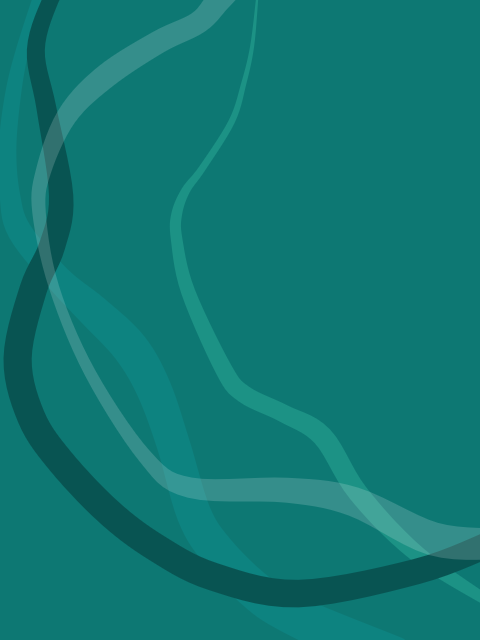
A WebGL 2 fragment shader for this background:

```glsl
#version 300 es
precision highp float;
// Four flowing ribbons of varying width over a flat teal ground.
// Each ribbon is a Catmull-Rom spline whose knots hold (x, y, half width);
// it is walked in short tapered segments to get a signed distance.

uniform vec2 u_resolution;
out vec4 fragColor;

const int KNOTS = 16;
const int STEPS = 7;
const vec2 CANVAS = vec2(75.0, 100.0);

const vec3 GROUND = vec3(0.050, 0.470, 0.452);
const vec3 BLUE = vec3(0.050, 0.512, 0.503);
const vec3 GREEN = vec3(0.110, 0.573, 0.520);
const vec3 DARK = vec3(0.030, 0.330, 0.322);
const vec3 WHITE = vec3(1.0);
const float VEIL_OPACITY = 0.167;

// Knots run from the top of the canvas to its lower right
const vec3 BLUE_PATH[KNOTS] = vec3[KNOTS](
  vec3(6.5, 102.6, 0.65), vec3(3.5, 92.2, 1.0), vec3(2.0, 85.0, 1.25), vec3(1.15, 76.6, 1.4),
  vec3(1.55, 69.4, 1.6), vec3(3.1, 63.8, 1.9), vec3(9.1, 56.5, 2.05), vec3(14.7, 51.3, 2.6),
  vec3(20.3, 45.7, 2.85), vec3(24.0, 39.3, 2.75), vec3(27.1, 30.5, 2.6), vec3(30.3, 19.7, 2.7),
  vec3(33.9, 13.9, 2.8), vec3(39.8, 7.8, 3.0), vec3(45.8, 3.9, 3.1), vec3(61.2, -2.9, 3.6));

const vec3 GREEN_PATH[KNOTS] = vec3[KNOTS](
  vec3(40.2, 100.5, 0.17), vec3(39.4, 92.8, 0.31), vec3(38.1, 87.0, 0.4), vec3(36.2, 81.0, 0.5),
  vec3(31.6, 73.7, 0.55), vec3(29.0, 70.2, 0.68), vec3(27.6, 66.5, 0.84), vec3(27.6, 62.6, 0.9),
  vec3(29.4, 54.4, 1.1), vec3(35.0, 42.2, 1.35), vec3(38.15, 38.4, 1.4), vec3(44.3, 35.4, 1.4),
  vec3(50.4, 31.8, 1.6), vec3(56.0, 22.9, 1.55), vec3(65.1, 13.5, 1.3), vec3(76.8, 5.7, 0.8));

const vec3 DARK_PATH[KNOTS] = vec3[KNOTS](
  vec3(10.4, 103.6, 1.2), vec3(7.9, 100.0, 1.27), vec3(5.6, 92.2, 1.4), vec3(7.25, 83.1, 1.55),
  vec3(9.55, 69.4, 1.9), vec3(8.15, 61.6, 2.05), vec3(5.2, 54.8, 2.15), vec3(2.75, 44.0, 2.2),
  vec3(4.85, 34.9, 2.2), vec3(9.4, 28.0, 2.2), vec3(17.1, 19.9, 2.2), vec3(24.6, 14.3, 2.2),
  vec3(33.3, 9.9, 2.2), vec3(46.6, 7.25, 2.15), vec3(65.1, 10.7, 2.0), vec3(76.8, 15.1, 2.0));

const vec3 VEIL_PATH[KNOTS] = vec3[KNOTS](
  vec3(37.8, 103.9, 1.9), vec3(34.2, 100.0, 1.9), vec3(31.0, 96.5, 1.75), vec3(24.7, 93.4, 1.8),
  vec3(16.4, 88.0, 1.9), vec3(10.4, 81.8, 1.6), vec3(6.8, 73.3, 1.2), vec3(6.1, 66.8, 1.05),
  vec3(8.45, 55.1, 0.8), vec3(14.1, 41.7, 0.9), vec3(22.8, 28.5, 1.15), vec3(29.7, 23.8, 1.6),
  vec3(44.9, 23.4, 1.95), vec3(55.3, 21.6, 2.3), vec3(67.7, 15.8, 2.6), vec3(78.1, 15.0, 2.4));

vec3 catmullRom(vec3 a, vec3 b, vec3 c, vec3 d, float t) {
  vec3 linear = c - a;
  vec3 square = 2.0 * a - 5.0 * b + 4.0 * c - d;
  vec3 cubic = 3.0 * (b - c) + d - a;
  return b + 0.5 * t * (linear + t * (square + t * cubic));
}

// Distance to a segment whose half width blends from a.z to b.z
float taperedSegment(vec2 p, vec3 a, vec3 b) {
  vec2 along = b.xy - a.xy;
  float h = clamp(dot(p - a.xy, along) / dot(along, along), 0.0, 1.0);
  return length(p - a.xy - along * h) - mix(a.z, b.z, h);
}

float ribbonDistance(vec2 p, vec3 path[KNOTS]) {
  float nearest = 1000.0;
  vec3 previous = path[0];
  for (int i = 0; i < KNOTS - 1; i++) {
    vec3 before = path[max(i - 1, 0)];
    vec3 after = path[min(i + 2, KNOTS - 1)];
    for (int s = 1; s <= STEPS; s++) {
      float t = float(s) / float(STEPS);
      vec3 next = catmullRom(before, path[i], path[i + 1], after, t);
      nearest = min(nearest, taperedSegment(p, previous, next));
      previous = next;
    }
  }
  return nearest;
}

// Antialiased fill over about one output sample
float coverage(float distance, float softness) {
  return clamp(0.5 - distance / softness, 0.0, 1.0);
}

void main() {
  vec2 p = gl_FragCoord.xy / u_resolution * CANVAS;
  float softness = CANVAS.y / u_resolution.y;

  // Opaque ribbons, back to front
  vec3 color = GROUND;
  color = mix(color, BLUE, coverage(ribbonDistance(p, BLUE_PATH), softness));
  color = mix(color, GREEN, coverage(ribbonDistance(p, GREEN_PATH), softness));
  color = mix(color, DARK, coverage(ribbonDistance(p, DARK_PATH), softness));

  // Translucent pale ribbon on top
  float veil = coverage(ribbonDistance(p, VEIL_PATH), softness);
  color = mix(color, WHITE, VEIL_OPACITY * veil);

  fragColor = vec4(color, 1.0);
}
```
